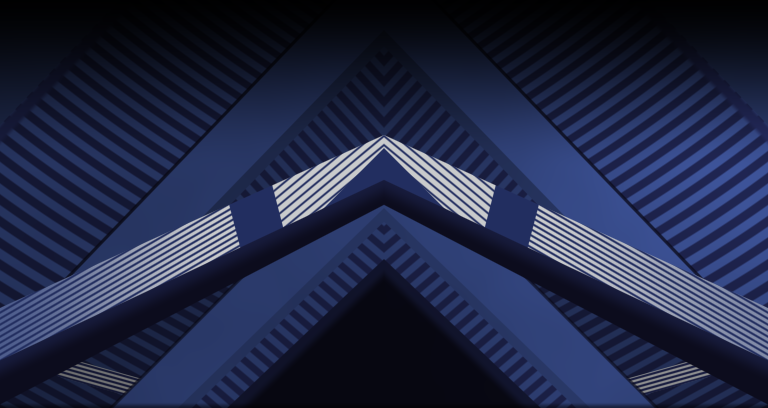
Write a WebGL 2 fragment shader that draws this background.

```glsl
#version 300 es
precision highp float;

uniform vec2 u_resolution;
out vec4 outColor;

#define BLUE vec3(0.180, 0.245, 0.450)
#define NAVY vec3(0.085, 0.100, 0.220)
#define INK vec3(0.035, 0.035, 0.085)
#define SUNLIT vec3(0.790, 0.795, 0.800)
#define BEAM_SHADE vec3(0.135, 0.180, 0.375)
#define PANEL_FREQ 27.0
#define GABLE_FREQ 20.0
#define LOWER_FREQ 23.0
#define SLAT_FREQ vec2(45.0, 68.0)
#define SLAT_SLOPE vec2(0.83, 0.58)

// Signed distance below a mirrored roof line; p = (distance from axis, depth from top)
float roof(vec2 p, float apex, float slope) {
    return (p.y - apex - slope * p.x) / sqrt(1.0 + slope * slope);
}

// Antialiased coverage of the positive side of a distance
float cover(float dist) {
    float px = 0.8 / u_resolution.y;
    return smoothstep(-px, px, dist);
}

// Soft line of a given half width around a distance of zero
float seam(float dist, float width) {
    return 1.0 - smoothstep(width * 0.3, width, abs(dist));
}

// Repeating bars; duty is the light share of each period
float bars(float phase, float duty) {
    float wave = abs(fract(phase) - 0.5) * 2.0;
    float soft = 1.2 * fwidth(phase) + 0.03;
    return 1.0 - smoothstep(duty - soft, duty + soft, wave);
}

// Faint brushed variation from layered sines
float grain(vec2 p) {
    float sum = 0.0, amp = 0.5;
    for (int i = 0; i < 4; i++) {
        sum += amp * sin(p.x * 7.0 + 2.0 * sin(p.y * 5.0 + float(i)));
        p = mat2(1.5, 1.1, -1.1, 1.5) * p;
        amp *= 0.5;
    }
    return sum;
}

// Striped walls, plain bands and the upper gable
vec3 upperWalls(vec2 p) {
    float outer = roof(p, -0.681, 1.05);
    float inner = roof(p, -0.126, 1.04);
    float gable = roof(p, 0.0735, 1.03);
    float fan = p.y + p.x * (0.66 - 0.32 * p.y);
    vec3 panel = mix(NAVY, BLUE * 0.92, bars(fan * PANEL_FREQ, 0.5));
    panel = mix(panel, NAVY * 1.25, seam(outer - 0.015, 0.022));

    vec3 color = mix(BLUE * 0.72, panel, cover(outer));
    color = mix(color, BLUE * 0.96, cover(inner));
    color = mix(color, INK, 0.8 * seam(inner, 0.006));

    vec3 slats = mix(NAVY, BLUE * 0.78, bars((p.y + 1.1 * p.x) * GABLE_FREQ, 0.48));
    slats = mix(BLUE * 0.68, slats, cover(gable - 0.028));
    return mix(color, slats, cover(gable));
}

// Walls under the beam, lower gable and the dark opening
vec3 lowerWalls(vec2 p) {
    float band = roof(p, 0.331, 1.0);
    float gable = roof(p, 0.510, 0.97);
    float opening = roof(p, 0.657, 0.95);
    float fan = p.y + 0.55 * p.x;
    vec3 color = mix(NAVY * 0.8, BLUE * 0.65, bars(fan * PANEL_FREQ, 0.45));

    // Small sunlit ledges near the bottom corners
    float ledge = p.y + 0.28 * p.x;
    float ledgeMask = cover(ledge - 1.095) * cover(1.146 - ledge)
                    * cover(p.x - 0.56) * cover(0.80 - p.x);
    vec3 ledgeColor = mix(NAVY, SUNLIT * 0.62, bars(ledge * 90.0, 0.5));
    color = mix(color, ledgeColor, ledgeMask);

    color = mix(color, BLUE * 0.95, cover(band));
    color = mix(color, INK, 0.65 * seam(band, 0.006));
    vec3 slats = mix(NAVY * 1.1, BLUE * 0.88, bars((p.y + 0.85 * p.x) * LOWER_FREQ, 0.5));
    slats = mix(BLUE * 0.8, slats, cover(gable - 0.024));
    color = mix(color, slats, cover(gable));
    color = mix(color, NAVY * 0.75, cover(opening + 0.016));
    return mix(color, INK * 0.8, smoothstep(-0.002, 0.025, opening));
}

// Lit face of the main beam, cut by slanted shadows
vec3 beamFace(vec2 p, float side) {
    float slant = p.x + 0.26 * p.y;
    float far = step(0.45, slant);
    float freq = mix(SLAT_FREQ.x, SLAT_FREQ.y, far);
    float slope = mix(SLAT_SLOPE.x, SLAT_SLOPE.y, far);
    float slats = bars((p.y - slope * p.x) * freq, mix(0.72, 0.6, far));
    float lit = 1.0 - cover(slant - 0.392) * cover(0.51 - slant);
    lit *= cover(-roof(p, 0.363, 1.0));
    float fade = smoothstep(0.38, 0.95, p.x) * mix(0.82, 0.48, side);
    return mix(BEAM_SHADE, mix(SUNLIT, BLUE * 1.1, fade), slats * lit);
}

void main() {
    vec2 uv = gl_FragCoord.xy / u_resolution.y;
    float x = uv.x - 0.5 * u_resolution.x / u_resolution.y;
    vec2 p = vec2(abs(x), 1.0 - uv.y);

    // Ambient light: dark above, brighter toward the right
    float light = smoothstep(-0.03, 0.42, p.y) * (1.0 + 0.14 * x);
    vec2 glowOffset = vec2(x - 0.78, p.y - 0.47) * vec2(2.2, 3.2);
    light *= 1.0 + 0.28 * exp(-dot(glowOffset, glowOffset)) + 0.05 * grain(p);

    float underside = roof(p, 0.441, 0.47);
    float bottom = roof(p, 0.502, 0.52);
    vec3 color = upperWalls(p) * light;
    color = mix(color, beamFace(p, step(0.0, x)), cover(roof(p, 0.331, 0.45)));
    vec3 beam = mix(NAVY * 1.05, INK * 1.35, smoothstep(0.0, 0.05, underside));
    color = mix(color, beam, cover(underside));
    color = mix(color, lowerWalls(p) * light, cover(bottom));
    color *= 1.0 - 0.5 * smoothstep(0.985, 1.0, p.y);
    outColor = vec4(color, 1.0);
}
```
